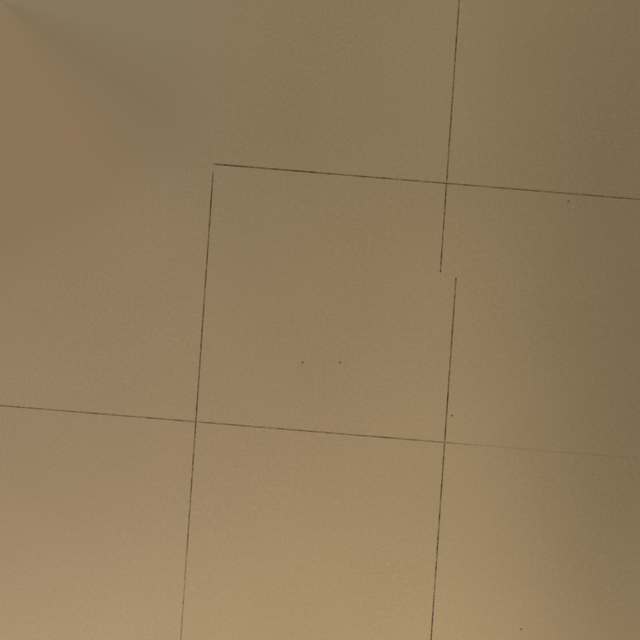
A Shadertoy shader for this texture:

```glsl
// Large worn beige floor tiles with thin, slightly tilted, faded joints.
// A sheared grid gives the joints, one of which is offset halfway up; layered
// sines and cellular noise mottle the surface, and a smooth fan fills one corner.

const vec3 STONE_TINT = vec3(1.0, 0.857, 0.638);
const vec3 JOINT_COLOR = vec3(0.27, 0.225, 0.155);
const vec3 FAN_GREY = vec3(0.525, 0.465, 0.365);
const vec3 FAN_DARK = vec3(0.512, 0.444, 0.336);
const vec3 FAN_BROWN = vec3(0.545, 0.457, 0.345);

const vec2 GRID_ORIGIN = vec2(0.306, 0.341);
const vec2 GRID_PITCH = vec2(0.391, 0.405);
const vec2 GRID_SHEAR = vec2(-0.069, 0.083);
const float JOG_HEIGHT = 0.57;
const float JOG_SHIFT = 0.025;

vec2 hash2(vec2 p) {
    vec2 q = vec2(dot(p, vec2(127.1, 311.7)), dot(p, vec2(269.5, 183.3)));
    return fract(sin(q) * 43758.55);
}

// Distance to the nearest scattered point, in cell units
float cellular(vec2 p) {
    vec2 cell = floor(p);
    float nearest = 2.0;
    for (int y = -1; y <= 1; y++) {
        for (int x = -1; x <= 1; x++) {
            vec2 neighbour = cell + vec2(x, y);
            nearest = min(nearest, distance(p, neighbour + hash2(neighbour)));
        }
    }
    return nearest;
}

// Soft blotches from turned and rescaled sine layers, about -1 to 1
float blotches(vec2 p) {
    float sum = 0.0;
    float weight = 0.5;
    for (int i = 0; i < 4; i++) {
        sum += weight * sin(p.x + 1.3 * sin(p.y)) * cos(p.y + sin(0.7 * p.x));
        p = mat2(1.36, 1.08, -1.08, 1.36) * p + 2.1;
        weight *= 0.6;
    }
    return sum;
}

// Sheared tile coordinates; joints lie on whole numbers
vec2 tileCoords(vec2 uv) {
    vec2 p = uv - GRID_ORIGIN;
    p += GRID_SHEAR * p.yx;
    p.x += JOG_SHIFT * step(JOG_HEIGHT, uv.y) * step(0.5, uv.x);
    return p / GRID_PITCH;
}

// Coverage of the vertical (x) and horizontal (y) joints
vec2 jointCoverage(vec2 uv, vec2 grid, float pixel) {
    vec2 index = floor(grid + 0.5);
    vec2 dist = abs(grid - index) * GRID_PITCH;
    vec2 cover = 1.0 - smoothstep(vec2(0.0), vec2(0.0008 + max(pixel, 0.0014)), dist);

    // Joints stop at the fan and leave a small gap at the offset
    if (index.x < 0.5) cover.x *= 1.0 - smoothstep(0.955, 0.975, grid.y);
    else cover.x *= smoothstep(0.003, 0.006, abs(uv.y - JOG_HEIGHT));
    if (index.y > 0.5) cover.y *= smoothstep(-0.005, 0.005, grid.x);

    // Wear: uneven ink, paler low on the left and at the lower right
    vec2 wear = 0.60 + 0.12 * sin(uv.yx * 41.0 + 2.0 * sin(uv.yx * 97.0));
    wear += 0.5 * (cellular(uv * 170.0) - 0.48);
    if (index.y < 0.5) wear.y *= 0.75 - 0.6 * smoothstep(0.85, 1.25, grid.x);
    else wear.y *= 1.25 - 0.35 * smoothstep(0.3, 0.8, grid.x);
    if (index.x < 0.5) wear.x *= 0.45 + 0.55 * smoothstep(0.0, 0.38, uv.y);
    return cover * clamp(wear, 0.0, 1.0);
}

// Sparse round pits, one chance per cell
float specks(vec2 uv, float cells, float pixel) {
    vec2 cell = floor(uv * cells);
    vec2 rnd = hash2(cell + 17.0);
    vec2 center = (cell + 0.2 + 0.6 * rnd.yx) / cells;
    float pit = 1.0 - smoothstep(0.0004, 0.0014 + pixel, distance(uv, center));
    return pit * step(rnd.x, 0.05);
}

// Broad light: brighter toward the bottom, dim along the right side
vec3 stoneColor(vec2 uv) {
    float drop = 1.0 - uv.y;
    float light = 0.535 + 0.135 * drop * drop;
    light -= (0.05 + 0.07 * drop) * smoothstep(0.66, 1.02, uv.x);
    light += 0.012 * blotches(uv * 6.0 + 1.7);
    vec3 color = light * STONE_TINT;
    color.b += 0.014 * (1.0 - smoothstep(0.1, 0.6, uv.x));
    return color;
}

// Smooth sweep of tones around the upper left corner
vec3 fanColor(vec2 corner) {
    float angle = atan(corner.y, max(corner.x, 0.0001));
    vec3 color = mix(FAN_GREY, FAN_DARK, smoothstep(0.1, 0.62, angle));
    color = mix(color, FAN_BROWN, smoothstep(0.58, 1.1, angle));
    return color + 0.0015 * sin(angle * 37.0 + 2.0 * sin(angle * 13.0));
}

void mainImage(out vec4 fragColor, in vec2 fragCoord) {
    vec2 uv = fragCoord / iResolution.xy;
    float pixel = 1.0 / min(iResolution.x, iResolution.y);

    // Stone surface with fine grain that varies in strength
    vec3 color = stoneColor(uv);
    float grain = 0.6 * cellular(uv * 260.0) + 0.4 * cellular(uv * 140.0 + 9.0) - 0.48;
    color += (0.034 + 0.012 * blotches(uv * 11.0)) * grain;
    color *= 1.0 - 0.3 * specks(uv, 12.0, pixel);

    // Smooth fan bounded by two slanted, very soft edges
    vec2 corner = vec2(uv.x, 1.0 - uv.y);
    float inside = min(0.378 - 0.18 * corner.y - corner.x, 0.456 - 0.608 * corner.x - corner.y);
    color = mix(color, fanColor(corner), smoothstep(-0.03, 0.13, inside));

    vec2 joints = jointCoverage(uv, tileCoords(uv), pixel);
    color = mix(color, JOINT_COLOR, max(joints.x, joints.y));
    fragColor = vec4(color, 1.0);
}
```
